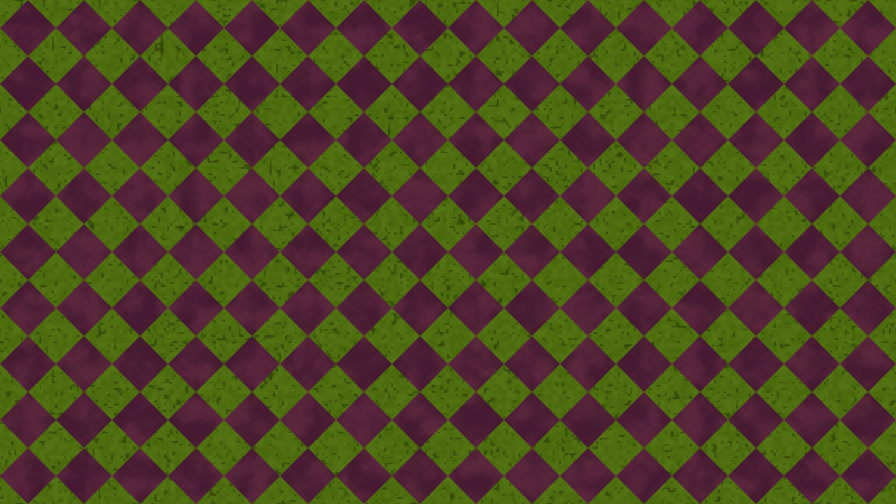
Give the GLSL for this pattern, as a Shadertoy shader.

```glsl
float hash(vec2 p) {
    vec3 q = fract(p.xyx * vec3(0.1031, 0.1030, 0.0973));
    q += dot(q, q.yzx + 33.33);
    return fract((q.x + q.y) * q.z);
}

// Value noise that wraps after a whole number of lattice steps
float wrapNoise(vec2 p, vec2 period) {
    vec2 i = floor(p), f = fract(p);
    f = f * f * (3.0 - 2.0 * f);
    vec2 a = mod(i, period), b = mod(i + 1.0, period);
    return mix(mix(hash(a), hash(vec2(b.x, a.y)), f.x),
               mix(hash(vec2(a.x, b.y)), hash(b), f.x), f.y);
}

float clouds(vec2 p, vec2 period) {
    float sum = 0.0, weight = 0.53;
    for (int octave = 0; octave < 4; octave++) {
        sum += weight * wrapNoise(p, period);
        p *= 2.0;
        period *= 2.0;
        weight *= 0.5;
    }
    return sum;
}

// Mottled plum leather
vec3 plum(vec2 p, vec2 cells) {
    float mottle = smoothstep(0.25, 0.78, clouds(p * 3.0, cells * 3.0));
    float hue = wrapNoise(p * 4.0 + 7.0, cells * 4.0);
    vec3 base = mix(vec3(0.275, 0.105, 0.195), vec3(0.355, 0.15, 0.24), mottle);
    return base + vec3(0.0, 0.012, -0.008) * (hue - 0.5);
}

// Moss green with fine grain and dark flecks
vec3 moss(vec2 p, vec2 cells) {
    float grain = wrapNoise(p * 12.0, cells * 12.0);
    float fleck = wrapNoise(p * 18.0 + 5.0, cells * 18.0);
    vec3 base = mix(vec3(0.285, 0.405, 0.045), vec3(0.335, 0.455, 0.075), grain);
    return base * (1.0 - 0.3 * smoothstep(0.7, 0.95, fleck));
}

void mainImage(out vec4 fragColor, in vec2 fragCoord) {
    vec2 cells = vec2(16.0, 9.0);
    vec2 p = fragCoord / iResolution.xy * cells;
    float pixel = cells.y / iResolution.y;

    // One diamond touches all four sides of each cell
    vec2 q = abs(fract(p) - 0.5);
    float diamond = q.x + q.y - 0.5;

    vec3 color = mix(plum(p, cells), moss(p, cells), smoothstep(-pixel, pixel, diamond));
    fragColor = vec4(color, 1.0);
}
```
